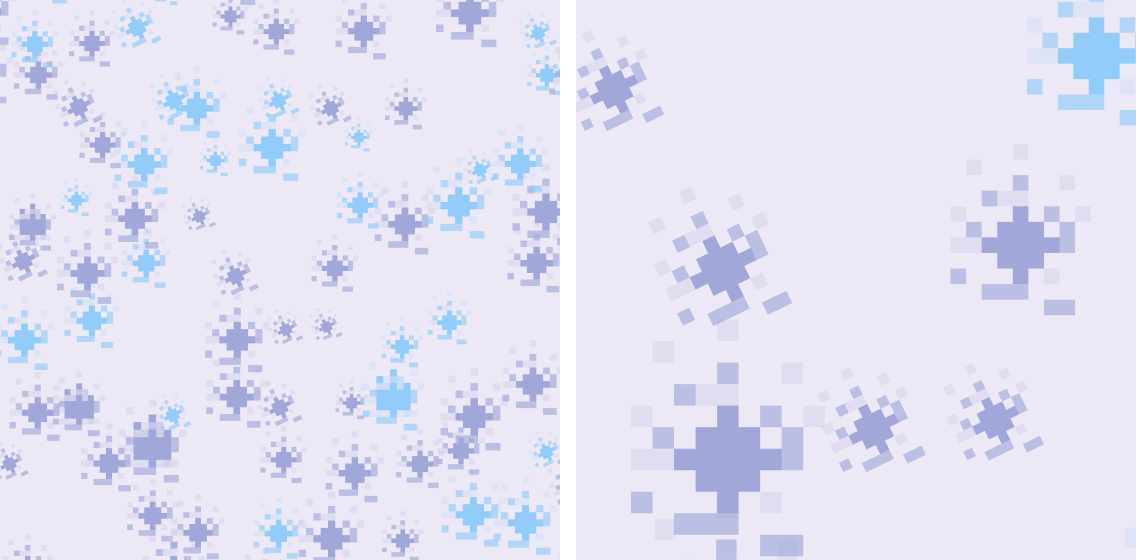
Left, the full canvas; right, a detail of the centre.
A WebGL 2 fragment shader for this pattern:

```glsl
#version 300 es
precision highp float;
// Scattered blocky paint splats in sky blue and violet on pale lilac.

uniform vec2 u_resolution;
out vec4 fragColor;

// Three random values in 0..1 per grid cell
vec3 hash32(vec2 cell) {
    vec3 p = fract(vec3(cell.xyx) * vec3(0.1031, 0.1030, 0.0973));
    p += dot(p, p.yxz + 33.33);
    return fract((p.xxy + p.yzz) * p.zyx);
}

// Antialiased coverage of a rectangle; blur is the width of one pixel
float box(vec2 p, vec2 center, vec2 halfSize, float blur) {
    vec2 edge = clamp(0.5 + (halfSize - abs(p - center)) / blur, 0.0, 1.0);
    return edge.x * edge.y;
}

vec2 snappedPolar(float angle, float radius) {
    return round(radius * vec2(cos(angle), sin(angle)));
}

// Ink density of one splat, measured in blocks around its middle
float splat(vec2 p, float blur, bool lush) {
    const vec2 block = vec2(0.5);

    // Stepped diamond core
    float core = max(box(p, vec2(0.0), vec2(2.5, 0.5), blur),
                 max(box(p, vec2(0.0), vec2(1.5), blur),
                     box(p, vec2(0.0), vec2(0.5, 2.5), blur)));

    // Medium drops: an arc above, bars beside and below
    float drops = box(p, vec2(3.0, 0.5), vec2(0.5, 1.0), blur)
                + box(p, vec2(-4.0, -2.0), block, blur)
                + box(p, vec2(-1.0, -3.0), vec2(1.5, 0.5), blur)
                + box(p, vec2(2.5, -4.0), vec2(1.0, 0.5), blur);
    for (float k = 0.0; k < 4.0; k++) {
        drops += box(p, snappedPolar(0.8 + 0.65 * k, min(3.0 + k, 3.6)), block, blur);
    }

    // Faint mist: a wider arc and a few blocks close to the core
    float mist = box(p, vec2(2.0, -2.0), block, blur)
               + box(p, vec2(-3.0, 0.0), block, blur)
               + box(p, vec2(-0.5, 3.0), vec2(1.0, 0.5), blur);
    for (float k = 0.0; k < 6.0; k++) {
        mist += box(p, snappedPolar(0.46 + 0.55 * k, 6.0 - 0.75 * abs(k - 2.0)), block, blur);
    }

    // Lush splats have a fuller core and upward streaks
    if (lush) {
        core = max(core, box(p, vec2(0.0), vec2(2.5, 1.5), blur));
        for (float x = -2.0; x < 3.0; x++) {
            float rise = 1.0 + mod(x * 2.0 + 5.0, 3.0);
            drops += 0.6 * box(p, vec2(x, 1.5 + 0.5 * rise), vec2(0.5, 0.5 * rise), blur);
        }
        mist += box(p, vec2(0.0, -2.0), vec2(3.5, 0.5), blur);
    }
    return min(core + 0.65 * drops + 0.17 * mist, 1.0);
}

void main() {
    const float GRID = 9.0;
    vec2 uv = gl_FragCoord.xy / u_resolution.y;
    vec2 home = floor(uv * GRID);
    vec3 color = vec3(0.93, 0.91, 0.96);

    // Jittered grid: visit the surrounding cells
    for (float j = -1.0; j <= 1.0; j++) {
        for (float i = -1.0; i <= 1.0; i++) {
            vec2 cell = home + vec2(i, j);
            vec3 place = hash32(cell + 17.0);
            vec3 style = hash32(cell + 61.0);
            if (place.z > 0.86) continue;

            float size = mix(0.0055, 0.0135, style.x);
            vec2 center = (cell + 0.5 + 0.7 * (place.xy - 0.5)) / GRID;
            vec2 p = (uv - center) / size;

            // A few small splats are tilted
            float tilt = style.x < 0.4 && style.y > 0.6 ? 0.45 : 0.0;
            p = mat2(cos(tilt), -sin(tilt), sin(tilt), cos(tilt)) * p;

            float blur = 1.0 / (size * u_resolution.y);
            float ink = splat(p, blur, style.x > 0.4 && style.y > 0.82);
            vec3 paint = style.z < 0.5 ? vec3(0.57, 0.80, 0.98) : vec3(0.63, 0.66, 0.85);
            color = mix(color, paint, ink);
        }
    }
    fragColor = vec4(color, 1.0);
}
```
